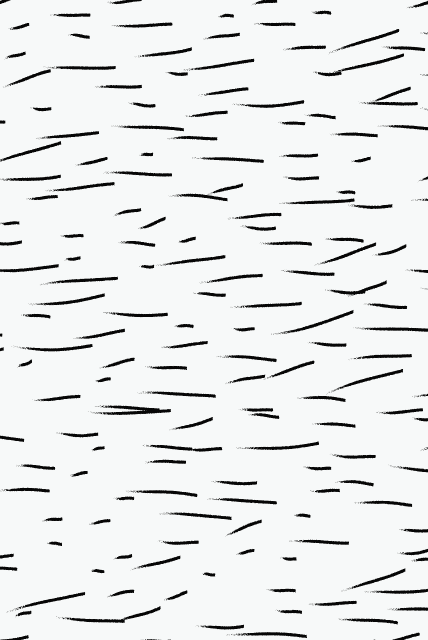
This pattern is drawn by a Shadertoy shader. Its source:

```glsl
// Short dry-brush dashes drift across pale paper, most rising slightly to the right.
// Staggered cells each hold one bent stroke; cellular noise breaks its left end
// into loose grains and roughens its edges, and supersampling smooths the result.

const vec3 PAPER = vec3(0.970, 0.978, 0.976);
const vec3 INK = vec3(0.025);
const vec2 CELL = vec2(0.107, 0.038);   // stroke spacing, in canvas heights
const float GRAIN_SIZE = 0.0016;
const float HALF_WIDTH = 0.0026;
const int SAMPLES = 3;

vec2 hash2(vec2 p) {
    vec3 q = fract(p.xyx * vec3(0.1031, 0.1030, 0.0973));
    q += dot(q, q.yzx + 33.33);
    return fract((q.xx + q.yz) * q.zy);
}

// Distance to the nearest jittered point, in grain cells
float cellular(vec2 p) {
    vec2 id = floor(p);
    float nearest = 4.0;
    for (int y = -1; y <= 1; y++)
    for (int x = -1; x <= 1; x++) {
        vec2 c = id + vec2(x, y);
        vec2 d = c + hash2(c) - p;
        nearest = min(nearest, dot(d, d));
    }
    return sqrt(nearest);
}

// Bent centre line: returns height (x) and slope (y) at x
vec2 centreLine(float x, float halfLen, float slope, float bend, float phase) {
    float u = x / halfLen;
    float height = slope * x + bend * (u * u - 0.4) + 0.0008 * sin(3.0 * u + phase);
    float tilt = slope + (2.0 * bend * u + 0.0024 * cos(3.0 * u + phase)) / halfLen;
    return vec2(height, tilt);
}

// Grain radius that a stroke in cell id asks for at p; zero outside the stroke
float strokeLoad(vec2 p, vec2 id, float rowShift) {
    vec2 a = hash2(id + 17.0), b = hash2(id + 71.0), c = hash2(id + 139.0);
    float halfLen = mix(0.010, 0.066, a.x);
    float slope = mix(-0.08, 0.44, a.y * a.y) * mix(1.1, 0.7, a.x);
    float bend = (b.x - 0.4) * 0.13 * halfLen;

    // Short strokes wander further inside their cell
    vec2 jitter = (c - 0.5) * vec2(mix(0.75, 0.35, a.x), 0.5);
    float stagger = 0.5 * mod(id.x, 2.0) - 0.25;
    vec2 centre = (id + 0.5 + jitter + vec2(-rowShift, stagger)) * CELL;
    vec2 q = p - centre;
    if (abs(q.x) > halfLen) return 0.0;

    vec2 line = centreLine(q.x, halfLen, slope, bend, b.y * 6.28);
    float d = abs(q.y - line.x) / sqrt(1.0 + line.y * line.y);
    float along = 0.5 + 0.5 * q.x / halfLen;
    float width = HALF_WIDTH * mix(0.6, 1.0, smoothstep(0.0, 0.5, along));
    float body = 1.0 - smoothstep(0.55, 1.15, d / width);
    float tip = smoothstep(0.0, 0.0016, halfLen - q.x);
    float load = mix(0.18, 1.25, smoothstep(0.0, 0.48, along));
    return load * body * tip;
}

// Strongest load among the strokes of nearby cells
float brushLoad(vec2 p) {
    float load = 0.0;
    float row = floor(p.y / CELL.y);
    for (int j = -1; j <= 1; j++) {
        float r = row + float(j);
        float rowShift = hash2(vec2(r, 5.0)).x;
        float column = floor(p.x / CELL.x + rowShift);
        for (int i = -1; i <= 1; i++)
            load = max(load, strokeLoad(p, vec2(column + float(i), r), rowShift));
    }
    return load;
}

float inkCover(vec2 p) {
    float load = brushLoad(p);
    if (load <= 0.0) return 0.0;
    float grain = cellular(p / GRAIN_SIZE);
    return 1.0 - smoothstep(load - 0.08, load + 0.08, grain);
}

void mainImage(out vec4 fragColor, in vec2 fragCoord) {
    float cover = 0.0;
    for (int j = 0; j < SAMPLES; j++)
    for (int i = 0; i < SAMPLES; i++) {
        vec2 offset = (vec2(i, j) + 0.5) / float(SAMPLES) - 0.5;
        // Shift keeps cell numbers positive for hashing
        cover += inkCover((fragCoord + offset) / iResolution.y + 2.0);
    }
    cover /= float(SAMPLES * SAMPLES);
    fragColor = vec4(mix(PAPER, INK, cover), 1.0);
}
```
